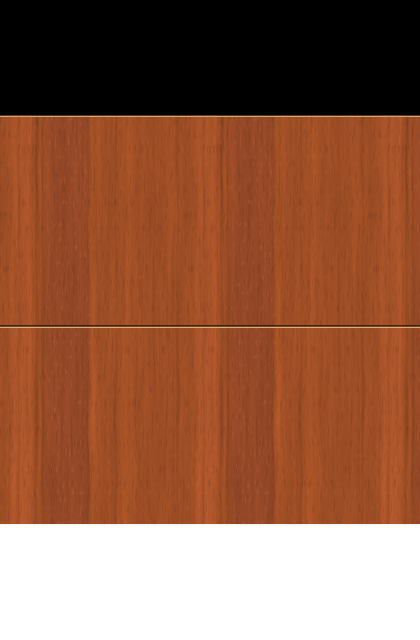
Give the GLSL for this texture, as a WebGL 1 fragment shader.

```glsl
precision highp float;
// Two stacked boards of red-brown wood between a black band and a white band.
// The grain is tileable gradient noise stretched along y, with soft tonal bands
// and thin wavy veins; pale and dark lines trim the top edge of each board.

uniform vec2 u_resolution;

#define BOARD_TOP 0.8195
#define BOARD_SEAM 0.4896
#define BOARD_BOTTOM 0.1810
#define TILE_WIDTH 0.4405
#define TILE_START 0.0992
#define GRAIN_STRENGTH 0.085
#define PORE_STRENGTH 0.075
#define TRIM_HALF 0.0010
#define WOOD_BASE vec3(0.622, 0.305, 0.147)
#define WOOD_DARK vec3(0.570, 0.275, 0.155)
#define WOOD_LIGHT vec3(0.695, 0.342, 0.175)
#define TRIM_COLOR vec3(0.86, 0.69, 0.43)

vec2 gradientAt(vec2 cell, float period) {
  cell.x = mod(cell.x, period);
  vec2 q = fract(cell * vec2(0.1031, 0.1137));
  q += dot(q, q.yx + 19.19);
  float angle = 6.2832 * fract((q.x + q.y) * q.x * 7.13);
  return vec2(cos(angle), sin(angle));
}

// Gradient noise that repeats after "period" cells in x.
float noise(vec2 p, float period) {
  vec2 i = floor(p);
  vec2 f = p - i;
  vec2 w = f * f * f * (f * (f * 6.0 - 15.0) + 10.0);
  vec2 e = vec2(1.0, 0.0);
  float a = dot(gradientAt(i, period), f);
  float b = dot(gradientAt(i + e.xy, period), f - e.xy);
  float c = dot(gradientAt(i + e.yx, period), f - e.yx);
  float d = dot(gradientAt(i + e.xx, period), f - e.xx);
  return mix(mix(a, b, w.x), mix(c, d, w.x), w.y);
}

// Soft plateau between lo and hi.
float band(float x, float lo, float hi, float soft) {
  return smoothstep(lo - soft, lo + soft, x) * (1.0 - smoothstep(hi - soft, hi + soft, x));
}

// Narrow bell around a position, wrapped across the tile.
float vein(float x, float center, float width) {
  float d = (fract(x - center + 0.5) - 0.5) / width;
  return exp(-d * d);
}

float trimLine(float y, float center, float px) {
  return 1.0 - smoothstep(TRIM_HALF - 0.5 * px, TRIM_HALF + 0.5 * px, abs(y - center));
}

vec3 wood(vec2 uv, float lower) {
  float depth = mix(BOARD_TOP, BOARD_SEAM, lower) - uv.y;
  float along = depth + lower * 0.37;
  float tile = (uv.x - TILE_START) / TILE_WIDTH;
  float bend = 0.012 * noise(vec2(tile * 4.0, along * 9.0), 4.0);
  float t = fract(tile + bend);

  // Broad tonal zones across one tile.
  float shade = band(t, 0.02, 0.26, 0.05);
  float glow = band(t, 0.83, 0.955, 0.025) * mix(0.65, 1.0, lower);
  vec3 color = mix(WOOD_BASE, WOOD_DARK, 0.8 * shade);
  color = mix(color, WOOD_LIGHT, 0.85 * glow);
  color += vec3(0.045, 0.027, 0.004) * vein(t, 0.275, 0.018);
  color += vec3(0.025, 0.013, 0.004) * vein(t, 0.46, 0.04);

  // Long fibres at three widths.
  float fibre = 0.45 * noise(vec2(t * 14.0, along * 3.0), 14.0);
  fibre += 0.55 * noise(vec2(t * 37.0, along * 5.0 + 17.0), 37.0);
  fibre += 0.50 * noise(vec2(t * 71.0, along * 9.0 + 41.0), 71.0);
  color *= 1.0 + GRAIN_STRENGTH * 1.4 * fibre;

  // Growth lines, fading in and out along the board.
  float fade = 0.75 + 0.7 * noise(vec2(tile * 6.0, along * 7.0 + 5.0), 6.0);
  float lines = vein(t, 0.972, 0.008) + 0.7 * vein(t, 0.875, 0.006);
  lines += 0.6 * vein(t, 0.735, 0.007) + 0.5 * vein(t, 0.61, 0.006);
  lines += 0.6 * vein(t, 0.40, 0.006) + 0.6 * vein(t, 0.25, 0.007);
  lines += 0.7 * vein(t, 0.005, 0.007);
  color *= 1.0 - 0.13 * fade * lines;

  // Short pores and pale flecks.
  float pore = noise(vec2(t * 97.0, along * 48.0 + 9.0), 97.0);
  float speck = noise(vec2(t * 83.0, along * 85.0 + 63.0), 83.0);
  color *= 1.0 - PORE_STRENGTH * smoothstep(0.12, 0.48, pore);
  color += vec3(0.045, 0.032, 0.015) * smoothstep(0.18, 0.5, speck) * (0.5 + 0.5 * shade);
  return color;
}

void main() {
  vec2 uv = gl_FragCoord.xy / u_resolution;
  float px = 1.0 / u_resolution.y;
  float lower = 1.0 - step(BOARD_SEAM, uv.y);
  vec3 color = wood(uv, lower);

  // Shadow and pale trim at the seam, pale trim along the top.
  color = mix(color, vec3(0.13, 0.045, 0.02), trimLine(uv.y, BOARD_SEAM + 0.0010, px));
  color = mix(color, TRIM_COLOR, trimLine(uv.y, BOARD_SEAM - 0.0010, px));
  color = mix(color, TRIM_COLOR, trimLine(uv.y, BOARD_TOP - 0.0010, px));

  // Plain bands above and below.
  color = mix(color, vec3(0.0), smoothstep(-0.5 * px, 0.5 * px, uv.y - BOARD_TOP));
  color = mix(vec3(1.0), color, smoothstep(-0.5 * px, 0.5 * px, uv.y - BOARD_BOTTOM));
  gl_FragColor = vec4(color, 1.0);
}
```
